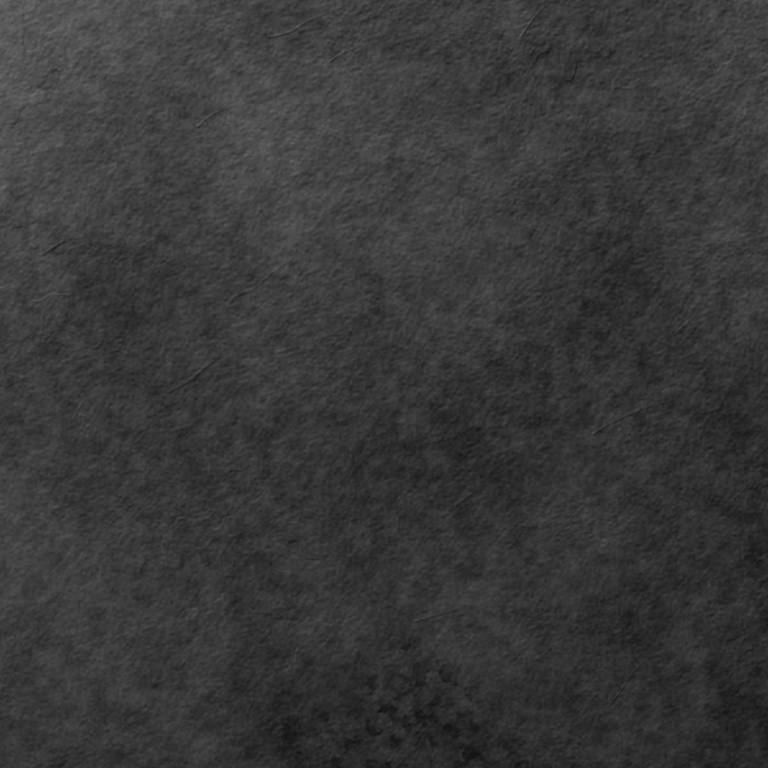
A three.js fragment shader for this texture:

```glsl
#define BASE_TONE 0.180
#define GLOW 0.125
#define MOTTLE 0.125
#define SPECKLE 0.110
#define PIT_DEPTH 0.050
#define RELIEF 0.185
#define RELIEF_STEP 0.0024
#define GRAIN_SCALE 120.0
#define GRIT 0.040
#define CHIP_HEIGHT 0.42
#define SCRATCH_HEIGHT 0.32
#define SCRATCHES 12

varying vec2 vUv;

float hash(vec2 p) {
  vec3 q = fract(vec3(p.xyx) * 0.1031);
  q += dot(q, q.yzx + 33.33);
  return fract((q.x + q.y) * q.z);
}

float noise(vec2 p) {
  vec2 cell = floor(p);
  vec2 f = fract(p);
  f = f * f * (3.0 - 2.0 * f);
  float low = mix(hash(cell), hash(cell + vec2(1.0, 0.0)), f.x);
  float high = mix(hash(cell + vec2(0.0, 1.0)), hash(cell + 1.0), f.x);
  return mix(low, high, f.y);
}

// Layered noise, centred on 0.5
float fbm(vec2 p) {
  float sum = 0.0;
  float weight = 0.533;
  for (int i = 0; i < 4; i++) {
    sum += weight * noise(p);
    p = mat2(1.6, 1.2, -1.2, 1.6) * p + 17.3;
    weight *= 0.5;
  }
  return sum;
}

// Fine plaster grain, drawn out slightly along a wandering trowel direction
float grain(vec2 p) {
  p += 0.012 * vec2(noise(p * 14.0), noise(p * 14.0 + 31.0));
  vec2 q = mat2(0.96, -0.28, 0.28, 0.96) * p * GRAIN_SCALE * vec2(0.9, 1.1);
  return 0.45 * noise(q) + 0.40 * noise(q * 1.9 + 9.0);
}

// Broken flakes: raised plateaus in a few patches
float chips(vec2 p) {
  float patches = smoothstep(0.50, 0.66, fbm(p * 3.5 + 23.0));
  return patches * smoothstep(0.50, 0.55, fbm(p * 17.0 + 5.0));
}

// Thin wavering trowel scratches, mostly rising to the right
float scratches(vec2 p) {
  float height = 0.0;
  p += 0.012 * (vec2(noise(p * 24.0), noise(p * 24.0 + 70.0)) - 0.5);
  for (int i = 0; i < SCRATCHES; i++) {
    float id = float(i) + 1.0;
    vec2 start = vec2(hash(vec2(id, 3.0)), hash(vec2(id, 8.0)));
    float angle = mix(0.2, 1.0, hash(vec2(id, 13.0)));
    float size = mix(0.03, 0.11, hash(vec2(id, 21.0)));
    vec2 dir = vec2(cos(angle), sin(angle));
    float t = clamp(dot(p - start, dir), 0.0, size);
    float dist = length(p - start - dir * t);
    float fade = 1.0 - 0.7 * t / size;
    height += fade * (1.0 - smoothstep(0.0004, 0.0026, dist));
  }
  return height;
}

float surface(vec2 p) {
  return grain(p) + 0.30 * fbm(p * 45.0)
    + CHIP_HEIGHT * chips(p) + SCRATCH_HEIGHT * scratches(p);
}

void main() {
  vec2 uv = vUv;

  // Broad light, strongest in the upper left corner
  float tone = BASE_TONE + 0.050 * uv.y - 0.012 * uv.x;
  tone += GLOW * exp(-2.7 * length(uv - vec2(0.0, 1.0)));

  // Cloudy stains, faint vertical streaks, small speckles and grit
  tone += MOTTLE * (fbm(uv * 5.0 + 11.0) - 0.5);
  tone += 0.022 * uv.y * (noise(vec2(uv.x * 11.0, uv.y * 2.0)) - 0.5);
  tone += SPECKLE * (fbm(uv * 55.0 + 60.0) - 0.5);
  tone += GRIT * (noise(uv * 300.0) - 0.5);

  // Dark worn pits, gathered in the lower half
  float worn = smoothstep(0.40, 0.62, fbm(uv * 4.0 + 37.0));
  worn *= 1.0 - smoothstep(0.20, 0.65, uv.y);
  tone -= PIT_DEPTH * worn * smoothstep(0.48, 0.64, fbm(uv * 62.0 + 90.0));

  // Raking light from the upper left
  vec2 toLight = vec2(-0.6, 0.8) * RELIEF_STEP;
  float slope = surface(uv) - surface(uv + toLight);
  tone += RELIEF * slope * mix(0.6, 1.0, uv.y);

  gl_FragColor = vec4(vec3(clamp(tone, 0.08, 0.48)), 1.0);
}
```
